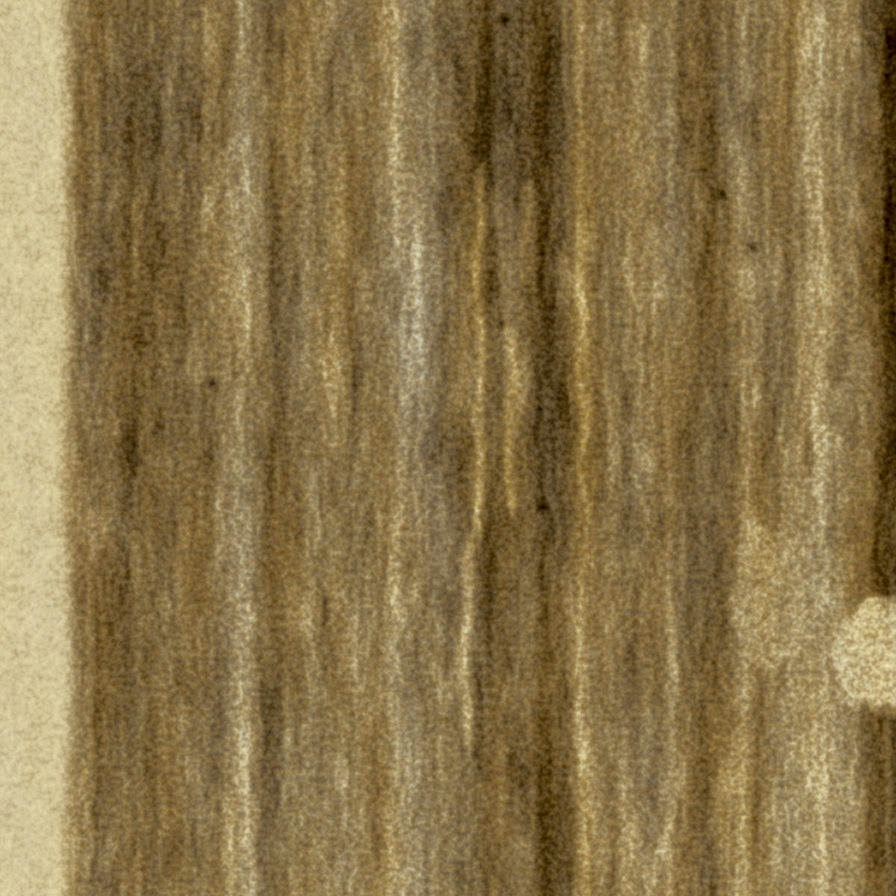
This texture is drawn by a Shadertoy shader. Its source:

```glsl
#define BASE_TONE 0.385
#define STRIP_EDGE 0.086
#define WOBBLE 0.008
#define FIBRE_GAIN 0.27
#define FLAKE_GAIN 0.17
#define SPECKLE_GAIN 0.33
#define SPECKLE_SCALE 150.0
#define TINT_GAIN 0.07
#define PIT_COUNT 6

const vec3 WOOD[6] = vec3[6](
    vec3(0.35, 0.27, 0.12), vec3(0.44, 0.35, 0.20), vec3(0.51, 0.42, 0.25),
    vec3(0.59, 0.50, 0.32), vec3(0.69, 0.61, 0.42), vec3(0.81, 0.76, 0.58));

// Ridges and grooves: centre, half width, height
const vec3 RIDGES[15] = vec3[15](
    vec3(0.150, 0.055, -0.14), vec3(0.268, 0.019, 0.28), vec3(0.306, 0.012, -0.20),
    vec3(0.365, 0.040, 0.09), vec3(0.440, 0.014, 0.28), vec3(0.475, 0.028, 0.12),
    vec3(0.538, 0.026, -0.26), vec3(0.610, 0.030, -0.38), vec3(0.650, 0.007, 0.34),
    vec3(0.710, 0.020, 0.09), vec3(0.748, 0.006, 0.20), vec3(0.788, 0.025, -0.20),
    vec3(0.830, 0.010, 0.28), vec3(0.915, 0.036, 0.31), vec3(1.000, 0.028, -0.55));

vec2 hash2(vec2 p) {
    vec3 q = fract(p.xyx * vec3(0.1031, 0.1030, 0.0973));
    q += dot(q, q.yzx + 33.33);
    return fract((q.xx + q.yz) * q.zy);
}

float cornerSlope(vec2 cell, vec2 offset) {
    float angle = 6.2832 * hash2(cell).x;
    return dot(vec2(cos(angle), sin(angle)), offset);
}

// Gradient noise, roughly -0.7 to 0.7
float noise(vec2 p) {
    vec2 i = floor(p), f = p - i;
    vec2 u = f * f * f * (f * (f * 6.0 - 15.0) + 10.0);
    vec2 e = vec2(1.0, 0.0);
    float low = mix(cornerSlope(i, f), cornerSlope(i + e, f - e), u.x);
    float high = mix(cornerSlope(i + e.yx, f - e.yx), cornerSlope(i + 1.0, f - 1.0), u.x);
    return mix(low, high, u.y);
}

float bump(float x, float width) {
    return exp(-x * x / (width * width));
}

vec3 woodColour(float tone) {
    float k = clamp(tone, 0.0, 1.0) * 5.0;
    int i = int(min(k, 4.0));
    float beyond = min(tone, 0.0) + max(tone - 1.0, 0.0);
    return mix(WOOD[i], WOOD[i + 1], k - float(i)) + 0.45 * beyond;
}

// Thin raised splinter, tapered at both ends
float splinter(vec2 p, float x, float bottom, float top) {
    float along = clamp((p.y - bottom) / (top - bottom), 0.0, 1.0);
    float taper = sqrt(along * (1.0 - along)) * 2.0;
    float bend = 0.014 * noise(vec2(p.y * 9.0, x * 70.0));
    return bump(p.x - x - bend, 0.003 + 0.006 * taper) * smoothstep(0.0, 0.6, taper);
}

float knot(vec2 p, vec2 centre, vec2 radius) {
    float rough = 0.35 * noise(p * 18.0) + 0.15 * noise(p * 50.0);
    return 1.0 - smoothstep(0.85, 1.10, length((p - centre) / radius) + rough);
}

void mainImage(out vec4 fragColor, in vec2 fragCoord) {
    vec2 uv = fragCoord / iResolution.xy;
    vec2 p = uv;
    p.x += WOBBLE * noise(vec2(uv.x * 7.0, uv.y * 4.0) + 3.0)
         + 0.5 * WOBBLE * noise(vec2(uv.x * 25.0, uv.y * 18.0));

    // Vertical relief, nearly continuous along its length
    float tone = BASE_TONE;
    for (int i = 0; i < 15; i++) {
        float strength = 1.0 + 0.55 * noise(vec2(uv.y * 3.5, float(i) * 5.3 + 0.4));
        tone += RIDGES[i].z * strength * bump(p.x - RIDGES[i].x, RIDGES[i].y);
    }
    tone += 0.12 * (1.0 - smoothstep(0.0, 0.35, uv.y));
    tone -= 0.30 * bump(length((p - vec2(0.55, 0.87)) * vec2(1.0, 0.6)), 0.06);

    // Fibres and pale flakes
    float fibre = 0.8 * noise(vec2(p.x * 45.0, p.y * 2.2))
                + 0.9 * noise(vec2(p.x * 80.0, p.y * 5.0) + 19.0)
                + 0.8 * noise(vec2(p.x * 115.0, p.y * 28.0) + 47.0);
    tone += FIBRE_GAIN * fibre;
    float flake = noise(vec2(p.x * 42.0, p.y * 11.0) + 71.0);
    tone += FLAKE_GAIN * (smoothstep(0.18, 0.42, flake) - smoothstep(0.2, 0.45, -flake));
    float splinters = splinter(p, 0.532, 0.40, 0.82)
                    + splinter(p, 0.567, 0.42, 0.65)
                    + splinter(p, 0.522, 0.16, 0.41)
                    + 0.6 * splinter(p, 0.592, 0.68, 0.80);
    tone += 0.50 * splinters;

    // Pale strip and knots
    float strip = 1.0 - smoothstep(STRIP_EDGE - 0.024, STRIP_EDGE + 0.010, p.x);
    float mottle = noise(uv * vec2(40.0, 28.0)) + noise(uv * 75.0);
    tone = mix(tone, 1.02 + 0.09 * mottle, strip);
    float smallKnot = knot(uv, vec2(0.865, 0.335), vec2(0.053, 0.080));
    float largeKnot = knot(uv, vec2(0.998, 0.270), vec2(0.080, 0.064));
    tone = mix(tone, 0.74 + 0.22 * mottle, 0.85 * smallKnot);
    tone = mix(tone, 0.93 + 0.12 * mottle, largeKnot);

    // Dark pits
    for (int i = 0; i < PIT_COUNT; i++) {
        vec2 pit = hash2(vec2(float(i) * 7.1 + 2.0, 11.0));
        tone -= 0.5 * bump(length(uv - pit), 0.005 + 0.002 * pit.x);
    }

    // Fine speckle, then warm and grey tints
    vec2 grain = uv * SPECKLE_SCALE;
    float speckle = noise(grain) + 0.6 * noise(grain * 1.7 + 31.0);
    tone += SPECKLE_GAIN * speckle * (1.0 - 0.5 * strip);
    vec3 colour = woodColour(tone);
    float warmth = noise(vec2(p.x * 22.0, p.y * 4.0) + 90.0)
                 + 0.7 * noise(grain * 0.6 + 57.0)
                 + 0.5 * splinters + 0.5 * bump(p.x - 0.65, 0.012)
                 - 0.6 * bump(p.x - 0.47, 0.035) - 0.5 * bump(p.x - 0.28, 0.02);
    colour += TINT_GAIN * warmth * (1.0 - 0.7 * strip) * vec3(0.35, 0.0, -0.8);
    fragColor = vec4(clamp(colour, 0.0, 1.0), 1.0);
}
```
